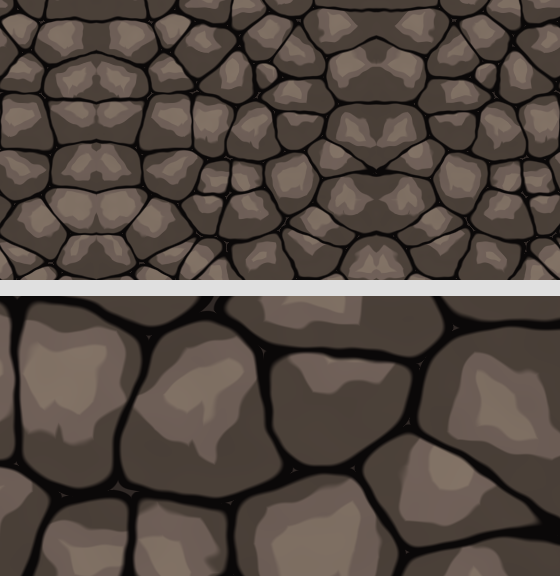
Top, the full canvas; bottom, a detail of the centre.
Reproduce this texture procedurally as a Shadertoy shader.

```glsl
// Cartoon rubble wall: rounded stones with black outlines, mirrored about two
// vertical axes. Stones are cells of a weighted Voronoi diagram; each carries
// flat-toned facets cut from random half planes.

#define COLS 6.0        // stone columns in each mirrored half
#define ROWS 6.5        // stone rows over the height
#define AXIS 0.172      // first mirror axis, as a share of the width
#define JITTER 0.8      // scatter of the stone centres
#define SIZE_VARY 0.3   // spread of stone sizes
#define ROUNDING 0.055  // corner rounding, in cells
#define LINE 0.032      // half width of the outline, in cells
#define WARP 0.13       // bend of the outlines
#define MID_LEVEL 0.0   // facet height where the middle tone begins
#define LIGHT_LEVEL 0.17

const vec3 INK   = vec3(0.04, 0.03, 0.03);
const vec3 GAP   = vec3(0.19, 0.16, 0.15);
const vec3 SHADE = vec3(0.29, 0.25, 0.22);
const vec3 MID   = vec3(0.43, 0.37, 0.34);
const vec3 LIGHT = vec3(0.50, 0.44, 0.39);

vec2 hash2(vec2 p) {
    vec3 q = fract(p.xyx * vec3(0.1031, 0.1030, 0.0973));
    q += dot(q, q.yzx + 33.33);
    return fract((q.xx + q.yz) * q.zy);
}

// Gradient noise, roughly -0.7 to 0.7
float cornerSlope(vec2 cell, vec2 offset) {
    float a = 6.2832 * hash2(cell + 71.0).x;
    return dot(vec2(cos(a), sin(a)), offset);
}

float gradientNoise(vec2 p) {
    vec2 i = floor(p), f = p - i, e = vec2(1.0, 0.0);
    vec2 u = f * f * f * (f * (f * 6.0 - 15.0) + 10.0);
    return mix(mix(cornerSlope(i, f), cornerSlope(i + e, f - e), u.x),
               mix(cornerSlope(i + e.yx, f - e.yx), cornerSlope(i + 1.0, f - 1.0), u.x), u.y);
}

vec2 stoneCentre(vec2 id) {
    return id + 0.5 + JITTER * (hash2(id + 3.0) - 0.5);
}

// Squared distance to a stone centre, less the stone's size bonus
float stonePower(vec2 p, vec2 id) {
    vec2 q = p - stoneCentre(id);
    return dot(q, q) - SIZE_VARY * hash2(id + 29.0).x;
}

// No centres lie beyond the mirror axes, so stones there become symmetric
bool insideHalf(vec2 id) {
    return id.x >= 0.0 && id.x < COLS;
}

// Nearest stone, and the rounded distance to its border
float stoneBorder(vec2 p, out vec2 stone) {
    vec2 base = floor(p);
    float best = 1e3;
    stone = base;
    for (int k = 0; k < 25; k++) {
        vec2 id = base + vec2(k % 5 - 2, k / 5 - 2);
        float w = stonePower(p, id);
        if (insideHalf(id) && w < best) { best = w; stone = id; }
    }
    vec2 centre = stoneCentre(stone);
    float sum = 1e-9;
    for (int k = 0; k < 25; k++) {
        vec2 id = base + vec2(k % 5 - 2, k / 5 - 2);
        if (!insideHalf(id) || distance(id, stone) < 0.5) continue;
        float edge = 0.5 * (stonePower(p, id) - best) / distance(stoneCentre(id), centre);
        sum += exp(-edge / ROUNDING);
    }
    return -ROUNDING * log(sum);
}

// Height of a chipped crown: random planes, plus a notch from below
float facetHeight(vec2 q, vec2 id) {
    float h = 1.0;
    for (float k = 0.0; k < 6.0; k++) {
        vec2 r = hash2(id * 7.0 + k * 13.0 + 5.0);
        float a = (k + 0.8 * r.x) * 1.0472;
        vec2 dir = vec2(cos(a), sin(a));
        h = min(h, mix(0.24, 0.52, r.y) + 0.17 * dir.y - dot(q, dir));
    }
    float notchX = 0.5 * (hash2(id + 47.0).x - 0.5);
    return min(h, 0.6 * q.y + 0.8 * abs(q.x - notchX) + 0.18);
}

void mainImage(out vec4 fragColor, in vec2 fragCoord) {
    vec2 uv = fragCoord / iResolution.xy;
    float px = ROWS / iResolution.y;

    // Fold into one half, then bend the plane a little
    float folded = 2.0 * abs(fract(uv.x - AXIS + 0.5) - 0.5);
    vec2 p = vec2(folded * COLS, uv.y * ROWS);
    vec2 bent = p + WARP * vec2(gradientNoise(p * 1.4), gradientNoise(p * 1.4 + 17.0));
    bent += 0.2 * WARP * gradientNoise(p * 5.0 + 9.0);

    vec2 id;
    float border = stoneBorder(bent, id);

    // Three flat tones per stone, with a faint mottle
    float h = facetHeight(bent - stoneCentre(id), id) + 0.11 * gradientNoise(p * 4.0 + 31.0);
    float soft = max(px, 0.016);
    vec3 col = mix(SHADE, MID, smoothstep(-soft, soft, h - MID_LEVEL));
    col = mix(col, LIGHT, smoothstep(-soft, soft, h - LIGHT_LEVEL));
    col *= 1.0 + 0.04 * (hash2(id + 83.0).y - 0.5) + 0.03 * gradientNoise(p * 3.0);

    // Hand-drawn outline of uneven width, and grey fill in the open corners
    float width = LINE * (1.0 + 0.7 * gradientNoise(p * 2.3 + 53.0));
    vec3 ink = mix(INK, GAP, smoothstep(0.45, 0.65, -border / ROUNDING));
    float edge = max(px, 0.018);
    col = mix(ink, col, smoothstep(-edge, edge, border - width));
    fragColor = vec4(col, 1.0);
}
```
